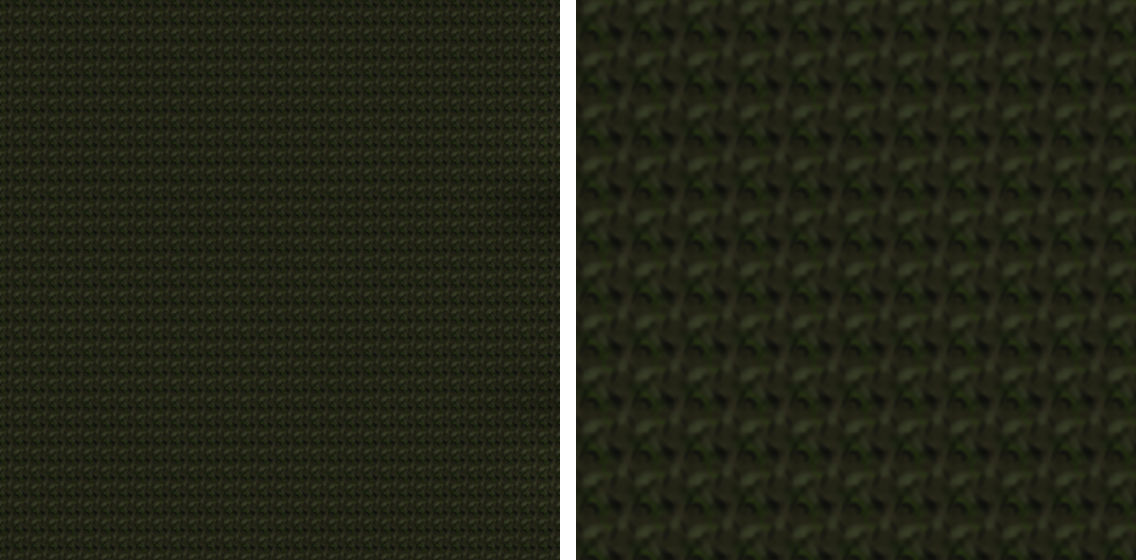
Left, the full canvas; right, a detail of the centre.
This texture is drawn by a three.js fragment shader. Its source:

```glsl
varying vec2 vUv;

#define REPEATS 32.0
#define GRAIN_CELLS 7.0
#define GRAIN_AMOUNT 0.42
#define REPEAT_VARIATION 0.03
#define WEAR_AMOUNT 0.19
#define EARTH vec3(0.156, 0.148, 0.100)
#define SOIL vec3(0.130, 0.130, 0.080)
#define SHADE vec3(0.103, 0.125, 0.064)
#define MOSS vec3(0.132, 0.172, 0.064)
#define LICHEN vec3(0.182, 0.204, 0.130)
#define HOLLOW vec3(0.066, 0.070, 0.056)

float hash(vec2 p) {
  vec3 q = fract(vec3(p.xyx) * 0.1031);
  q += dot(q, q.yzx + 33.33);
  return fract((q.x + q.y) * q.z);
}

// Value noise that tiles every "period" units
float tiledNoise(vec2 p, float period) {
  vec2 i = floor(p);
  vec2 f = fract(p);
  f = f * f * (3.0 - 2.0 * f);
  vec2 a = mod(i, period);
  vec2 b = mod(i + 1.0, period);
  return mix(mix(hash(a), hash(vec2(b.x, a.y)), f.x),
             mix(hash(vec2(a.x, b.y)), hash(b), f.x), f.y);
}

// Offset from a centre, wrapped across the tile edges
vec2 wrapped(vec2 p, vec2 centre) {
  return fract(p - centre + 0.5) - 0.5;
}

// Tilted ellipse with a flat middle and a soft rim
float blob(vec2 p, vec2 centre, vec2 radius, float angle) {
  vec2 d = wrapped(p, centre);
  float c = cos(angle);
  float s = sin(angle);
  d = vec2(c * d.x + s * d.y, c * d.y - s * d.x) / radius;
  float r = dot(d, d);
  return exp(-r * (0.4 + 0.6 * r));
}

// Soft curved stroke, open on the side away from "facing"
float crescent(vec2 p, vec2 centre, float radius, float width, float facing) {
  vec2 d = wrapped(p, centre);
  float ring = (length(d) - radius) / width;
  float side = dot(d, vec2(cos(facing), sin(facing)));
  return exp(-ring * ring) * smoothstep(-0.06, 0.08, side);
}

vec3 foliageTile(vec2 p) {
  float coarse = tiledNoise(p * 4.0 + 0.4, 4.0);
  float grain = tiledNoise(p * GRAIN_CELLS, GRAIN_CELLS);
  p += 0.05 * (vec2(coarse, grain) - 0.5);

  // Brown upright stem over mottled soil
  vec3 colour = mix(SHADE, SOIL, smoothstep(0.25, 0.75, coarse));
  colour = mix(colour, EARTH, 0.85 * blob(p, vec2(0.60, 0.62), vec2(0.13, 0.34), 0.15));
  colour = mix(colour, EARTH, 0.75 * blob(p, vec2(0.22, 0.30), vec2(0.13, 0.26), -0.2));

  // Pale leaf faces
  colour = mix(colour, LICHEN, 0.90 * blob(p, vec2(0.98, 0.22), vec2(0.19, 0.11), 0.45));
  colour = mix(colour, LICHEN, 0.75 * blob(p, vec2(0.20, 0.84), vec2(0.09, 0.15), 0.4));
  colour = mix(colour, LICHEN, 0.70 * blob(p, vec2(0.56, 0.40), vec2(0.09, 0.14), -0.4));

  // Mossy curled edges
  colour = mix(colour, MOSS, 0.90 * crescent(p, vec2(0.95, 0.62), 0.20, 0.06, 0.9));
  colour = mix(colour, MOSS, 0.75 * crescent(p, vec2(0.36, 0.44), 0.15, 0.06, 3.6));

  // Shadows inside the curls
  colour = mix(colour, HOLLOW, 0.80 * crescent(p, vec2(0.95, 0.60), 0.10, 0.05, 0.9));
  colour = mix(colour, HOLLOW, 0.65 * blob(p, vec2(0.80, 0.72), vec2(0.06, 0.17), -0.35));

  // Slanted hollows between leaves
  colour = mix(colour, HOLLOW, 0.95 * blob(p, vec2(0.41, 0.73), vec2(0.09, 0.22), 0.5));
  colour = mix(colour, HOLLOW, 0.65 * blob(p, vec2(0.40, 0.18), vec2(0.07, 0.15), -0.35));
  colour = mix(colour, HOLLOW, 0.55 * blob(p, vec2(0.74, 0.30), vec2(0.06, 0.14), 0.4));

  return colour * (1.0 + GRAIN_AMOUNT * (grain - 0.5));
}

// Broad weathering, strongest beside the right edge
float weathering(vec2 uv) {
  float edge = smoothstep(0.82, 1.0, uv.x);
  float upperStain = exp(-pow((uv.y - 0.63) / 0.05, 2.0));
  float lowerStain = exp(-pow((uv.y - 0.28) / 0.05, 2.0));
  float upperFade = exp(-pow((uv.y - 0.75) / 0.06, 2.0));
  float lowerFade = exp(-pow((uv.y - 0.16) / 0.08, 2.0));
  float patches = tiledNoise(uv * 5.0, 64.0) - 0.5;
  float marks = 0.5 * (upperFade + lowerFade) - upperStain - 0.6 * lowerStain;
  return 1.0 + WEAR_AMOUNT * (edge * marks + 0.2 * patches);
}

void main() {
  vec2 grid = vUv * REPEATS;
  vec3 colour = foliageTile(fract(grid));

  // Slight smooth tone change between repeats
  float tone = tiledNoise(grid * 0.5 + 7.0, 64.0) - 0.5;
  colour *= 1.0 + REPEAT_VARIATION * tone;

  gl_FragColor = vec4(colour * weathering(vUv), 1.0);
}
```
